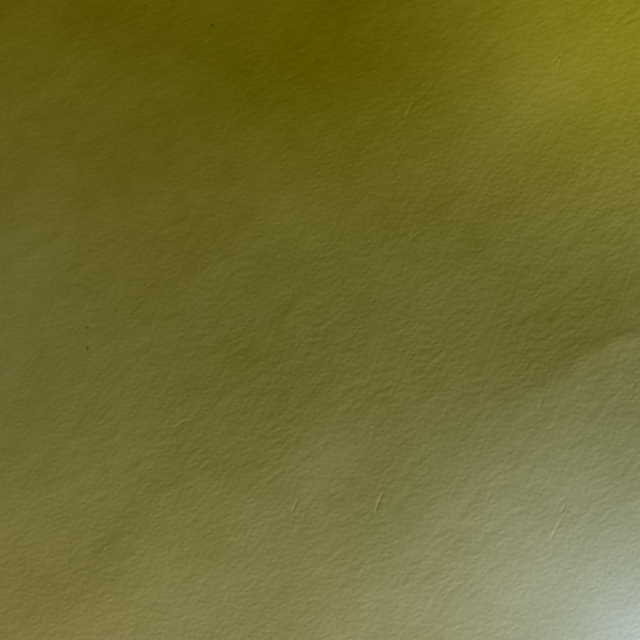
Give the GLSL for this texture, as a Shadertoy shader.

```glsl
// Olive leather under soft light: a vertical tone ramp with a yellow glow
// at the upper right and a silver sheen at the lower right, embossed with
// fine grain and slanted wrinkles, plus soft folds, scratches and specks.

#define GRAIN_CELLS 205.0
#define GRAIN_DEPTH 0.046
#define WRINKLE_CELLS 62.0
#define WRINKLE_DEPTH 0.020
#define WRINKLE_ANGLE 0.60
#define BLOTCH_DEPTH 0.065
#define MOTTLE_DEPTH 0.030
#define FOLD_DEPTH 0.065
#define SCRATCH_COUNT 24
#define SCRATCH_DEPTH 0.085
#define SPECK_COUNT 4

float hash(vec2 p) {
    return fract(sin(dot(p, vec2(127.1, 311.7))) * 43758.5453);
}

float noise(vec2 p) {
    vec2 cell = floor(p), f = fract(p);
    f = f * f * (3.0 - 2.0 * f);
    float low = mix(hash(cell), hash(cell + vec2(1.0, 0.0)), f.x);
    float high = mix(hash(cell + vec2(0.0, 1.0)), hash(cell + vec2(1.0, 1.0)), f.x);
    return mix(low, high, f.y);
}

float fbm(vec2 p) {
    float sum = 0.0, weight = 0.5;
    for (int i = 0; i < 4; i++) {
        sum += weight * noise(p);
        p = mat2(1.6, 1.2, -1.2, 1.6) * p + 7.3;
        weight *= 0.5;
    }
    return sum;
}

vec2 rotate(vec2 p, float angle) {
    float c = cos(angle), s = sin(angle);
    return vec2(c * p.x + s * p.y, c * p.y - s * p.x);
}

// Smooth lighting over the whole hide
vec3 hideTone(vec2 uv) {
    vec3 shadowOlive = vec3(0.358, 0.330, 0.030);
    vec3 midOlive = vec3(0.380, 0.354, 0.118);
    vec3 paleOlive = vec3(0.478, 0.445, 0.215);
    vec3 tone = mix(midOlive, shadowOlive, smoothstep(0.50, 1.05, uv.y));
    tone = mix(paleOlive, tone, smoothstep(-0.08, 0.52, uv.y));

    vec2 toGlow = (uv - vec2(1.0, 0.95)) / vec2(0.27, 0.27);
    vec2 toShade = (uv - vec2(0.53, 0.90)) / vec2(0.20, 0.26);
    vec2 toDip = rotate(uv - vec2(0.88, 0.48), 0.45) / vec2(0.24, 0.09);
    float sheen = exp(-length(uv - vec2(1.05, -0.05)) / 0.31);
    tone += vec3(0.145, 0.145, 0.060) * exp(-dot(toGlow, toGlow));
    tone -= vec3(0.012, 0.012, 0.045) * exp(-dot(toShade, toShade));
    tone -= vec3(0.030, 0.036, 0.055) * exp(-dot(toDip, toDip));
    tone += vec3(0.012, 0.014, 0.040) * exp(-uv.x / 0.2) * smoothstep(1.05, 0.7, uv.y);
    return tone + vec3(0.29, 0.39, 0.64) * sheen;
}

// Relief heights
float wrinkleHeight(vec2 p) {
    vec2 warp = vec2(noise(p * 14.0), noise(p * 14.0 + 31.0)) * 0.04;
    return noise(rotate(p + warp, WRINKLE_ANGLE) * WRINKLE_CELLS * vec2(0.6, 2.0));
}

float grainHeight(vec2 p) {
    return noise(rotate(p, 0.4) * GRAIN_CELLS * vec2(0.85, 1.25));
}

// A bent segment, lit below and shaded above, fading at its ends
float fold(vec2 p, vec2 center, float angle, float halfLength, float width) {
    vec2 q = rotate(p - center, angle);
    q.y += 0.25 * q.x * q.x / halfLength + (noise(p * 28.0) - 0.5) * width;
    float across = q.y / width, along = q.x / halfLength;
    return -across * exp(-across * across - along * along);
}

void mainImage(out vec4 fragColor, in vec2 fragCoord) {
    vec2 uv = fragCoord / iResolution.xy;
    vec3 color = hideTone(uv);

    // Cloudy unevenness, stronger in blue, and finer mottling
    float blotch = fbm(rotate(uv, 0.7) * vec2(5.0, 9.0)) - 0.47;
    float mottle = fbm(rotate(uv, 0.5) * vec2(45.0, 70.0)) - 0.47;
    color += blotch * BLOTCH_DEPTH * vec3(1.0, 1.0, 1.4);
    color += mottle * MOTTLE_DEPTH;

    // Emboss, deeper toward the sheen
    float relief = mix(0.45, 1.0, smoothstep(0.35, 1.35, uv.x + 1.0 - uv.y));
    vec2 toLight = vec2(-0.0010, 0.0016);
    float grain = grainHeight(uv - toLight) - grainHeight(uv + toLight);
    float wrinkle = wrinkleHeight(uv - toLight) - wrinkleHeight(uv + toLight);
    float patches = smoothstep(0.35, 0.75, noise(uv * 7.0 + 4.0));
    float light = relief * (grain * GRAIN_DEPTH + wrinkle * WRINKLE_DEPTH * (0.3 + 1.4 * patches));

    // Soft folds
    float folds = fold(uv, vec2(0.95, 0.46), 0.35, 0.12, 0.018);
    folds += 0.6 * fold(uv, vec2(0.46, 0.52), 0.95, 0.045, 0.012);
    folds += 0.4 * fold(uv, vec2(0.88, 0.39), 0.85, 0.060, 0.016);
    light += folds * FOLD_DEPTH;

    // Fine slanted scratches with a dark edge
    for (int i = 0; i < SCRATCH_COUNT; i++) {
        float id = float(i) + 1.0;
        vec2 center = vec2(hash(vec2(id, 1.0)), hash(vec2(id, 2.0)));
        float angle = mix(0.45, 1.35, hash(vec2(id, 3.0)));
        float halfLength = mix(0.010, 0.030, hash(vec2(id, 4.0)));
        vec2 q = rotate(uv - center, angle);
        q.y += 4.0 * q.x * q.x;
        float fade = 1.0 - smoothstep(0.2, 1.0, abs(q.x) / halfLength);
        float bright = exp(-pow(q.y / 0.0015, 2.0));
        float dark = exp(-pow((q.y + 0.0032) / 0.0020, 2.0));
        float strength = mix(0.2, 1.0, pow(hash(vec2(id, 5.0)), 2.0)) * relief;
        light += (bright - 0.7 * dark) * fade * strength * SCRATCH_DEPTH;
    }
    color += light * vec3(1.0, 1.0, 0.9);

    // Tiny dark specks
    for (int i = 0; i < SPECK_COUNT; i++) {
        vec2 center = vec2(hash(vec2(float(i), 11.0)), hash(vec2(float(i), 12.0)));
        float radius = mix(0.0015, 0.0030, hash(vec2(float(i), 13.0)));
        float speck = 1.0 - smoothstep(0.4, 1.4, length(uv - center) / radius);
        color *= 1.0 - 0.25 * speck;
    }

    fragColor = vec4(clamp(color, 0.0, 1.0), 1.0);
}
```
